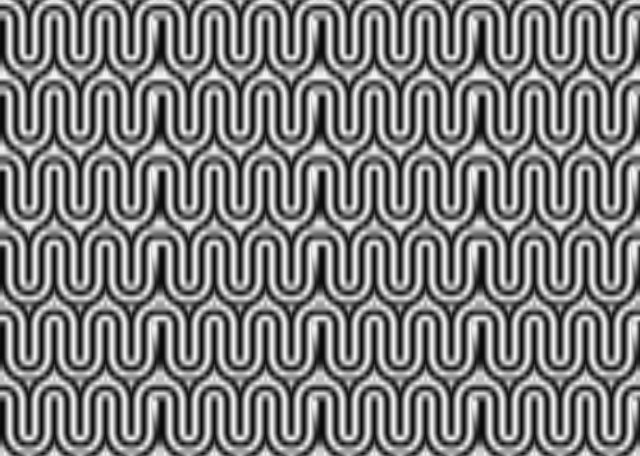
Reproduce this pattern procedurally as a Shadertoy shader.

```glsl
// Rows of nested monochrome arches and troughs, with a shaded wedge between tiles.
#define TILES_ACROSS 4.0
#define ROWS_DOWN 6.0
#define STRIPES_PER_TILE 12.5
#define STRIPES_PER_ROW 5.93
#define ARCH_CAP 1.62
#define TROUGH_CAP 4.07
#define SCAN_ROWS 91.0
#define SOFTNESS 0.4
#define BLACK_LEVEL 0.03
#define WHITE_LEVEL 0.97

// Dark at whole phases, light halfway between them.
float stripe(float phase) {
    float ramp = 1.0 - 2.0 * abs(fract(phase) - 0.5);
    return mix(ramp, smoothstep(0.0, 1.0, ramp), SOFTNESS);
}

// Position runs right and down, from 0 to 1 over the canvas.
float archPattern(vec2 position) {
    // Signed distance from the closest tile edge, in stripe widths.
    float edge = (fract(position.x * TILES_ACROSS + 0.5) - 0.5) * STRIPES_PER_TILE;
    float down = fract(position.y * ROWS_DOWN) * STRIPES_PER_ROW;

    // Fold the tile about its center; the last arch keeps a wide core.
    float fromCenter = min(0.5 * STRIPES_PER_TILE - abs(edge), 6.0);
    float fromArch = abs(mod(fromCenter, 4.0) - 2.0);

    // Round caps close each arch above and each trough below.
    float above = max(ARCH_CAP - down, 0.0);
    float below = max(down - TROUGH_CAP, 0.0);
    float phase = below > 0.0
        ? length(vec2(2.0 - fromArch, below))
        : length(vec2(fromArch, above));
    float shade = stripe(phase);

    // The left flank of the wedge fades from light to dark downward.
    float flank = (1.0 - smoothstep(-0.4, 0.1, edge)) * smoothstep(-0.85, -0.55, edge);
    float fade = 1.0 - smoothstep(ARCH_CAP, 4.9, down);
    float inside = smoothstep(ARCH_CAP - 0.5, ARCH_CAP, down);
    return max(shade, flank * fade * inside);
}

void mainImage(out vec4 fragColor, in vec2 fragCoord) {
    vec2 position = fragCoord / iResolution.xy;
    position.y = 1.0 - position.y;

    // Blend coarse scan rows, so the joints vary a little from row to row.
    float scan = position.y * SCAN_ROWS - 0.5;
    float first = floor(scan);
    float shade = 0.0;
    for (int i = 0; i < 2; i++) {
        float row = first + float(i);
        float weight = 1.0 - abs(scan - row);
        shade += weight * archPattern(vec2(position.x, (row + 0.5) / SCAN_ROWS));
    }

    fragColor = vec4(vec3(mix(BLACK_LEVEL, WHITE_LEVEL, shade)), 1.0);
}
```
